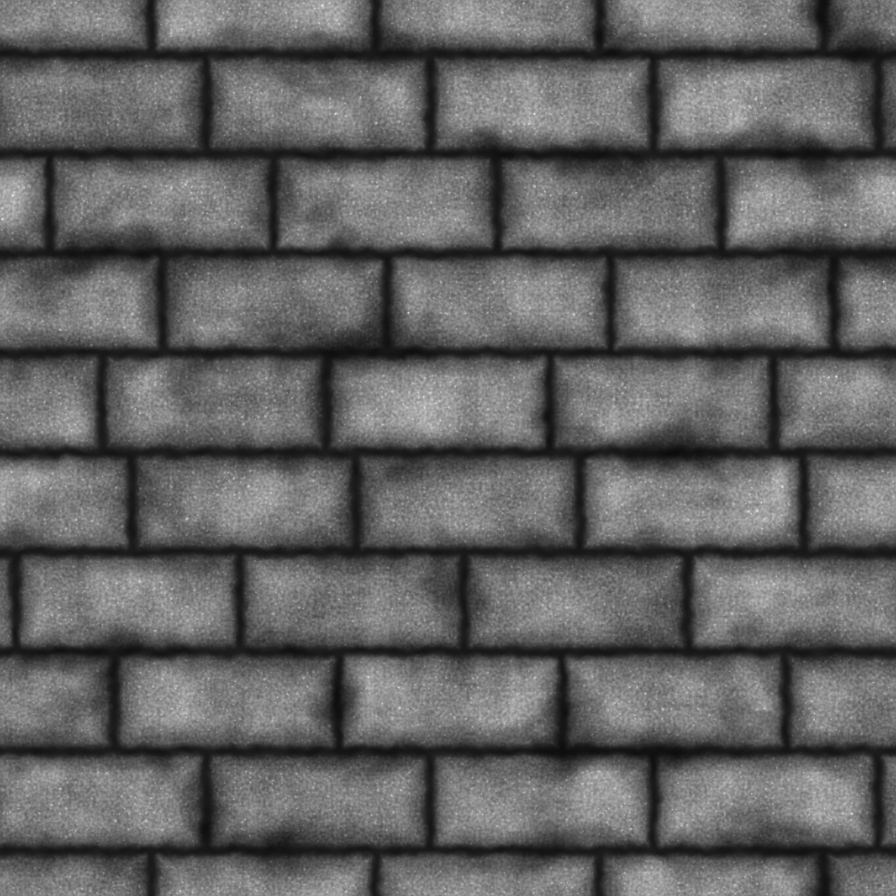
This texture is drawn by a WebGL 2 fragment shader. Its source:

```glsl
#version 300 es
precision highp float;
// Weathered grey block wall in running courses, each course shifted by its own amount.
// Distance to the wobbly joints shapes mortar and soft edge shading; wrapping
// gradient noise adds blotches, streaks, grime and grain, and jittered cells add specks.

#define COLUMNS 4
#define ROWS 9
#define FIRST_JOINT 0.0505
#define JOINT_CORE 0.0004
#define JOINT_EDGE 0.0112
#define SHADE_REACH 0.036
#define WOBBLE 0.0038
#define STONE_TONE 0.515
#define MORTAR_TONE 0.098
#define GRAIN 0.115
#define SPECKS 0.20
#define GRIME 0.55

uniform vec2 u_resolution;
out vec4 fragColor;

// Sideways shift of each course, as a share of one block, from the bottom up.
const float COURSE_SHIFT[ROWS] = float[ROWS](
    0.92, 0.51, 0.07, 0.59, 0.455, 0.725, 0.22, 0.92, 0.677);

// Integer hash: two values in 0..1 for a cell and a seed.
vec2 hash2(vec2 cell, int seed) {
    uvec2 v = uvec2(ivec2(cell) + ivec2(seed * 571, seed * 1013));
    v = v * 1664525u + 1013904223u;
    v.x += v.y * 1664525u;
    v.y += v.x * 1664525u;
    v ^= v >> 16u;
    v.x += v.y * 1664525u;
    v.y += v.x * 1664525u;
    v ^= v >> 16u;
    return vec2(v & 65535u) / 65535.0;
}

float cornerSlope(vec2 cell, vec2 corner, vec2 f, vec2 period, int seed) {
    float angle = 6.28319 * hash2(mod(cell + corner, period), seed).x;
    return dot(vec2(cos(angle), sin(angle)), f - corner);
}

// Gradient noise that wraps after "period" cells across the canvas.
float noise(vec2 uv, vec2 period, int seed) {
    vec2 p = uv * period, cell = floor(p), f = p - cell;
    vec2 w = f * f * f * (f * (f * 6.0 - 15.0) + 10.0);
    vec2 e = vec2(0.0, 1.0);
    return mix(
        mix(cornerSlope(cell, e.xx, f, period, seed), cornerSlope(cell, e.yx, f, period, seed), w.x),
        mix(cornerSlope(cell, e.xy, f, period, seed), cornerSlope(cell, e.yy, f, period, seed), w.x), w.y);
}

float fbm(vec2 uv, vec2 period, int seed) {
    float sum = 0.0, amplitude = 1.0;
    for (int i = 0; i < 4; i++) {
        sum += amplitude * noise(uv, period, seed + i);
        period *= 2.0;
        amplitude *= 0.55;
    }
    return sum;
}

// Distance inward from the joint centre line; also gives the wrapped block index.
float blockDistance(vec2 uv, out vec2 block) {
    vec2 count = vec2(COLUMNS, ROWS);
    vec2 p = vec2(uv.x, uv.y - FIRST_JOINT) * count;
    int row = int(mod(floor(p.y), count.y));
    p.x -= COURSE_SHIFT[row];
    block = mod(floor(p), count);
    const float radius = 0.008;
    vec2 q = abs(fract(p) - 0.5) / count - 0.5 / count + radius;
    return radius - length(max(q, 0.0)) - min(max(q.x, q.y), 0.0);
}

// Small bright mineral dots, one per jittered cell.
float specks(vec2 uv, float count, int seed) {
    vec2 p = uv * count, cell = mod(floor(p), count);
    vec2 centre = 0.3 + 0.4 * hash2(cell, seed);
    float strength = pow(hash2(cell, seed + 1).x, 4.0);
    return strength * (1.0 - smoothstep(0.0, 0.30, length(fract(p) - centre)));
}

void main() {
    vec2 uv = gl_FragCoord.xy / u_resolution;

    // Ragged block outline.
    vec2 ragged = vec2(fbm(uv, vec2(36.0), 11), fbm(uv, vec2(36.0), 21));
    vec2 block;
    float d = blockDistance(uv + WOBBLE * ragged, block);

    // Stone face: block tone, cloudy blotches and faint upright streaks.
    float tone = STONE_TONE + 0.09 * (hash2(block, 31).x - 0.5);
    float blotch = fbm(uv, vec2(9.0, 12.0), 41);
    float streak = noise(uv, vec2(42.0, 8.0), 51);
    float face = tone * (1.0 + 0.30 * blotch + 0.12 * streak);

    // Fine grain and specks.
    float grain = noise(uv, vec2(290.0), 61) + 0.8 * noise(uv, vec2(223.0), 62)
                + 0.3 * noise(uv, vec2(120.0), 63);
    face += GRAIN * grain;
    face += SPECKS * (specks(uv, 170.0, 71) + specks(uv, 113.0, 81));

    // Soft darkening towards the joints, with uneven reach.
    float reach = SHADE_REACH * (1.0 + 0.6 * noise(uv, vec2(20.0), 91));
    face *= mix(0.52, 1.0, smoothstep(0.0, reach, d));

    // Grime gathers in patches, strongest beside the joints.
    float patches = smoothstep(0.05, 0.75, fbm(uv, vec2(7.0, 9.0), 101));
    float grime = GRIME * patches * mix(1.0, 0.6, smoothstep(0.0, 0.04, d));
    face *= 1.0 - grime;

    // Mortar shows where the face falls away.
    float mortar = MORTAR_TONE * (1.0 + 0.35 * noise(uv, vec2(60.0), 111) - 0.7 * grime);
    float grey = mix(mortar, face, smoothstep(JOINT_CORE, JOINT_EDGE, d));
    fragColor = vec4(vec3(clamp(grey, 0.0, 1.0)), 1.0);
}
```
